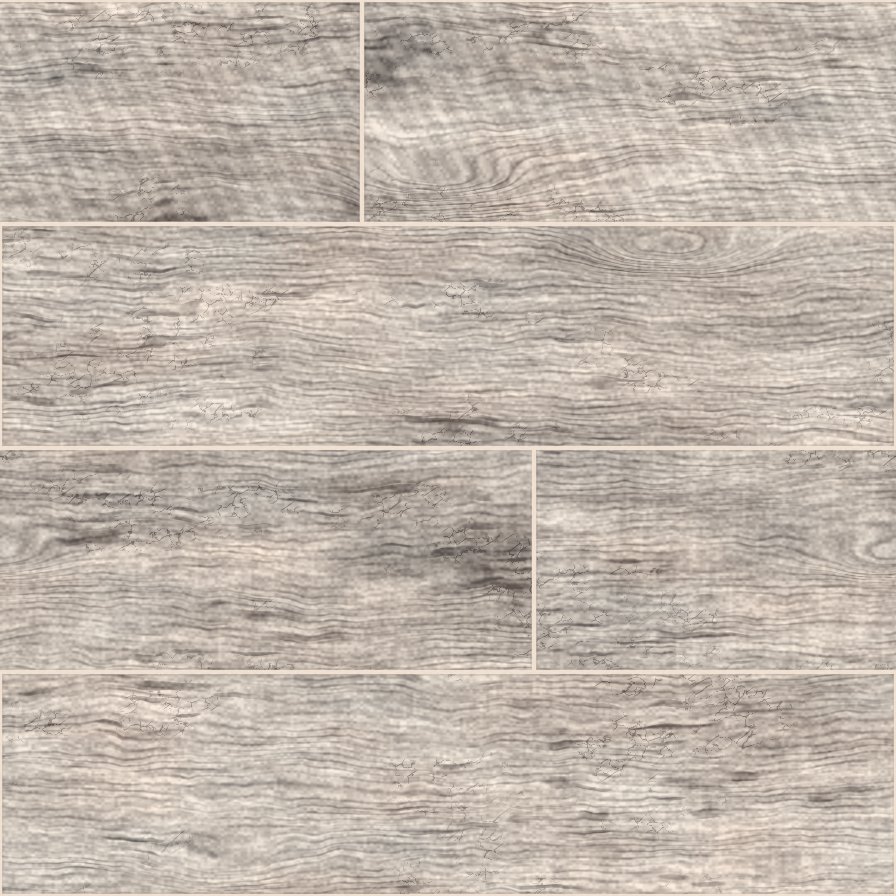
Write a three.js fragment shader that draws this texture.

```glsl
varying vec2 vUv;

#define ROWS 4.0
#define GROUT_HALF 0.0025
#define EDGE_SOFT 0.0009
#define GRAIN_FREQ 118.0
#define GRAIN_WARP 0.06
#define KNOT_SIZE vec2(0.085, 0.027)
#define KNOT_LIFT 0.055
#define STAIN 0.2
#define CRACK_DEPTH 0.42
#define WOOD_DARK vec3(0.50, 0.463, 0.438)
#define WOOD_PALE vec3(0.95, 0.905, 0.855)
#define GROUT_COLOR vec3(0.94, 0.88, 0.825)

float hash(vec2 p) {
  return fract(sin(dot(p, vec2(127.1, 311.7))) * 43758.55);
}

float noise(vec2 p) {
  vec2 i = floor(p);
  vec2 f = fract(p);
  f = f * f * (3.0 - 2.0 * f);
  return mix(mix(hash(i), hash(i + vec2(1.0, 0.0)), f.x),
             mix(hash(i + vec2(0.0, 1.0)), hash(i + 1.0), f.x), f.y);
}

float fbm(vec2 p) {
  float sum = 0.0;
  float amp = 0.533;
  for (int i = 0; i < 4; i++) {
    sum += amp * noise(p);
    p = p * 2.03 + 17.3;
    amp *= 0.5;
  }
  return sum;
}

// Gap between the two nearest cell points: zero on cell borders
float cellBorder(vec2 p) {
  vec2 cell = floor(p);
  float near = 9.0;
  float next = 9.0;
  for (int y = -1; y <= 1; y++) {
    for (int x = -1; x <= 1; x++) {
      vec2 c = cell + vec2(float(x), float(y));
      float d = distance(p, c + vec2(hash(c), hash(c + 51.7)));
      next = min(next, max(near, d));
      near = min(near, d);
    }
  }
  return next - near;
}

// Signed distance along x to the closest copy of a position
float wrapOffset(float x, float center) {
  return fract(x - center + 0.5) - 0.5;
}

void main() {
  // Plank layout: odd rows are staggered
  float row = min(floor(vUv.y * ROWS), ROWS - 1.0);
  float joint = mod(row, 2.0) * (0.5 + 0.096 * (2.0 - row));
  float jointOffset = wrapOffset(vUv.x, joint);
  vec2 p = vec2(fract(vUv.x - joint) + row * 7.31, vUv.y + row * 3.17);

  // Grain height, bent by slow drift, ripples and one knot per plank
  vec2 knot = vec2(fract((row - 1.0) * 0.749),
                   (row + 0.5 + 0.42 * sin((row - 1.0) * 2.0)) / ROWS);
  vec2 k = vec2(wrapOffset(vUv.x, knot.x), vUv.y - knot.y) / KNOT_SIZE;
  float knotBump = exp(-dot(k, k)) * (1.0 - 0.3 * abs(row - 2.0));
  float height = p.y + GRAIN_WARP * (fbm(p * vec2(2.6, 6.0)) - 0.5)
               + 0.005 * noise(p * vec2(34.0, 30.0))
               + 0.002 * noise(p * vec2(95.0, 60.0)) + KNOT_LIFT * knotBump;

  // Tone layers from broad patches to fine fibres
  vec2 g = vec2(p.x, height);
  float broad = fbm(g * vec2(4.5, 16.0) + 5.0);
  float streak = noise(g * vec2(8.0, 75.0));
  float threads = noise(g * vec2(22.0, 190.0) + 9.0);
  float fibres = noise(g * vec2(80.0, 340.0) + 3.0);
  float speckle = noise(p * vec2(270.0, 310.0));
  float shade = 0.67 + 0.56 * (broad - 0.5) + 0.18 * (streak - 0.5)
              + 0.3 * (threads - 0.5) + 0.32 * (fibres - 0.5)
              + 0.32 * (speckle - 0.5);

  // Thin dark growth lines that fade in and out
  float phase = 6.2832 * GRAIN_FREQ * height + 7.0 * noise(g * vec2(9.0, 45.0) + 13.0);
  float growth = pow(0.5 + 0.5 * sin(phase), 3.0);
  shade -= 0.42 * growth * noise(g * vec2(14.0, 60.0) + 27.0);

  // Weathered stain around the staggered joints
  float reach = jointOffset < 0.0 ? 0.33 : 0.14;
  float wear = mod(row, 2.0) * exp(-pow(jointOffset / reach, 2.0));
  wear *= smoothstep(0.3, 0.65, fbm(g * vec2(7.0, 19.0) + 31.0));
  shade -= STAIN * wear;
  shade -= 0.07 * smoothstep(0.7, 1.0, knotBump);

  // Short splits along the grain and small crazed cracks
  float patches = fbm(p * vec2(6.0, 15.0) + 43.0) + 0.08 * wear;
  float split = smoothstep(0.7, 0.88, noise(g * vec2(24.0, 165.0) + 21.0))
              * smoothstep(0.42, 0.62, patches);
  vec2 crazeUv = p * vec2(60.0, 85.0) + 1.6 * fbm(p * 80.0);
  float craze = (1.0 - smoothstep(0.02, 0.12, cellBorder(crazeUv)))
              * smoothstep(0.54, 0.68, patches)
              * smoothstep(0.4, 0.65, noise(p * vec2(55.0, 75.0) + 8.0));
  shade -= CRACK_DEPTH * max(split, craze);

  // Warm and cool tints over the wood ramp
  vec3 color = mix(WOOD_DARK, WOOD_PALE, clamp(shade, -0.3, 1.05));
  float tint = fbm(p * vec2(7.0, 18.0) + 67.0) - 0.5;
  color += tint * vec3(0.05, 0.0, -0.025);

  // Grout with a faint shadow on the plank edge
  float rowGap = abs(fract(vUv.y * ROWS + 0.5) - 0.5) / ROWS;
  float gap = min(rowGap, abs(jointOffset));
  color *= 0.9 + 0.1 * smoothstep(GROUT_HALF, GROUT_HALF + 0.0025, gap);
  float grout = 1.0 - smoothstep(GROUT_HALF - EDGE_SOFT, GROUT_HALF + EDGE_SOFT, gap);
  vec3 groutColor = GROUT_COLOR + 0.02 * (speckle - 0.5);
  gl_FragColor = vec4(mix(color, groutColor, grout), 1.0);
}
```
